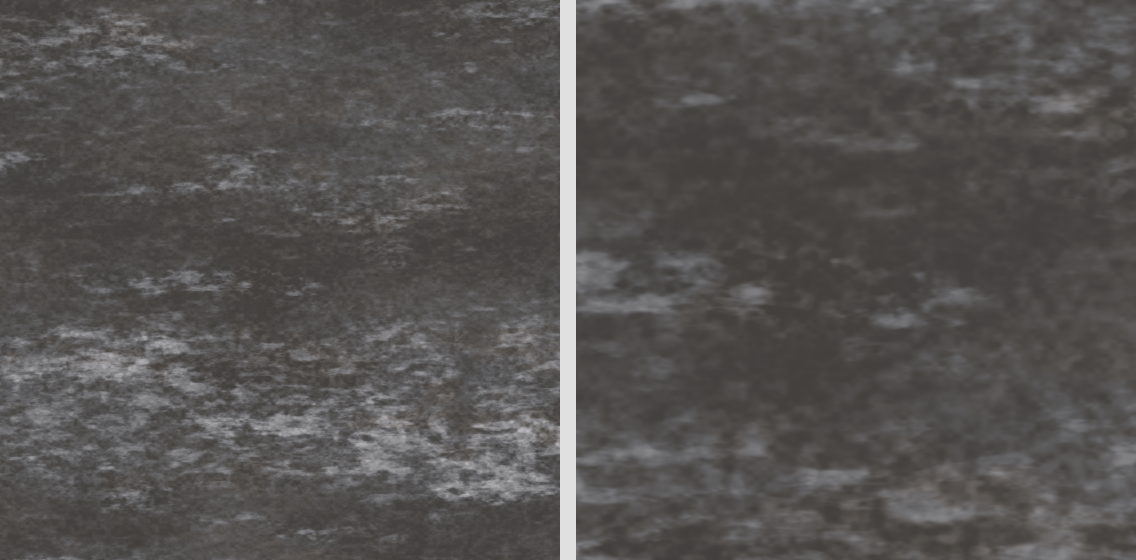
Left, the full canvas; right, a detail of the centre.
Write a Shadertoy shader that draws this texture.

```glsl
// Weathered dark slate with pale horizontal scuffs, a worn band and fine grit.

const vec3 WARM_TINT = vec3(1.035, 1.0, 0.965);
const vec3 COOL_TINT = vec3(1.0, 0.993, 1.012);
const vec3 RUST_TINT = vec3(1.07, 0.99, 0.93);
const float SLATE_TONE = 0.286;

float hash(vec2 p) {
    vec3 q = fract(p.xyx * 0.1031);
    q += dot(q, q.yzx + 33.33);
    return fract((q.x + q.y) * q.z);
}

float valueNoise(vec2 p) {
    vec2 cell = floor(p), f = fract(p);
    f = f * f * (3.0 - 2.0 * f);
    float low = mix(hash(cell), hash(cell + vec2(1, 0)), f.x);
    float high = mix(hash(cell + vec2(0, 1)), hash(cell + vec2(1, 1)), f.x);
    return mix(low, high, f.y);
}

float fbm(vec2 p, int octaves) {
    float sum = 0.0, weight = 0.5, total = 0.0;
    for (int i = 0; i < octaves; i++) {
        sum += weight * valueNoise(p);
        total += weight;
        weight *= 0.55;
        p = mat2(1.98, 0.12, -0.12, 1.98) * p + 17.3;
    }
    return sum / total;
}

float segmentDistance(vec2 p, vec2 a, vec2 b) {
    vec2 along = b - a;
    float t = clamp(dot(p - a, along) / dot(along, along), 0.0, 1.0);
    return length(p - a - along * t);
}

// Worn strip across the lower part, broken by one dark vertical gap
float wornBand(vec2 p, float warp) {
    float y = p.y + 0.10 * (warp - 0.5);
    float band = smoothstep(0.08, 0.18, y) * (1.0 - smoothstep(0.38, 0.45, y));
    float gap = 1.0 - smoothstep(0.012, 0.030, abs(p.x - 0.79 - 0.14 * p.y + 0.03 * (warp - 0.5)));
    gap *= smoothstep(0.17, 0.23, p.y);
    return band * (1.0 - 0.8 * gap);
}

// Dark pits with a pale lower lip, and faint slanted scratches
float marks(vec2 p) {
    float shade = 0.0;
    for (int i = 0; i < 6; i++) {
        float id = float(i);
        vec2 center = vec2(hash(vec2(id, 3.7)), hash(vec2(id, 9.2)));
        float radius = mix(0.005, 0.011, hash(vec2(id, 5.1)));
        vec2 d = (p - center) * vec2(0.8, 1.2);
        shade -= 0.09 * exp(-dot(d, d) / (radius * radius));
        d.y += radius * 1.3;
        shade += 0.07 * exp(-dot(d, d) / (radius * radius * 0.6));

        vec2 start = vec2(hash(vec2(id, 21.4)), hash(vec2(id, 27.9)));
        float angle = mix(-0.3, 0.7, hash(vec2(id, 31.6)));
        vec2 end = start + 0.09 * vec2(cos(angle), sin(angle));
        float dist = segmentDistance(p, start, end);
        shade -= 0.03 * (1.0 - smoothstep(0.0, 0.006, dist));
    }
    return shade;
}

void mainImage(out vec4 fragColor, in vec2 fragCoord) {
    vec2 uv = fragCoord / iResolution.xy;
    float warp = fbm(uv * vec2(5.0, 12.0) + 4.0, 4);
    vec2 p = uv + vec2(0.0, 0.018 * (warp - 0.5));

    // Broad wear: drifting shadows, long patches and the worn band
    float broad = fbm(p * vec2(2.5, 7.0) + 31.0, 4);
    float patches = smoothstep(0.50, 0.74, fbm(p * vec2(4.5, 18.0) + 8.0, 4));
    float band = wornBand(uv, warp);
    float wear = clamp(0.10 + 0.50 * band + 0.60 * patches, 0.0, 1.0);

    // Chalky flakes, fine horizontal streaks and small crisp flecks
    float flakes = fbm(p * vec2(32.0, 78.0) + 53.0, 4);
    float streaks = fbm(p * vec2(18.0, 110.0) + 71.0, 3);
    float chalk = mix(flakes, streaks, 0.35);
    float threshold = mix(0.60, 0.35, wear);
    float scuff = smoothstep(threshold, threshold + 0.28, chalk);
    float flecks = smoothstep(0.52, 0.80, fbm(p * vec2(70.0, 125.0) + 37.0, 2));

    // Grit is stronger where the surface is worn
    float grit = fbm(uv * vec2(125.0, 165.0) + 13.0, 2) - 0.5;
    float tone = SLATE_TONE + 0.16 * (broad - 0.5);
    tone += 0.030 * band + 0.015 * patches;
    tone += 0.20 * scuff * (0.35 + 0.65 * wear) + 0.10 * flecks * wear;
    tone += grit * mix(0.08, 0.21, wear) + 0.10 * (flakes - 0.5);
    tone += marks(p + 0.012 * (flakes - 0.5));

    // Brown shadows, neutral chalk and faint rust
    float coolness = smoothstep(0.26, 0.40, tone + 0.12 * (warp - 0.5));
    vec3 tint = mix(WARM_TINT, COOL_TINT, coolness);
    float rust = smoothstep(0.56, 0.78, fbm(uv * vec2(9.0, 20.0) + 91.0, 4));
    tint = mix(tint, RUST_TINT, 0.6 * rust * (1.0 - scuff));

    // Soft floor keeps the deepest shadows from turning black
    tone = 0.245 + 0.5 * (tone - 0.245 + sqrt(pow(tone - 0.245, 2.0) + 0.001));
    fragColor = vec4(clamp(tone * tint, 0.0, 1.0), 1.0);
}
```
